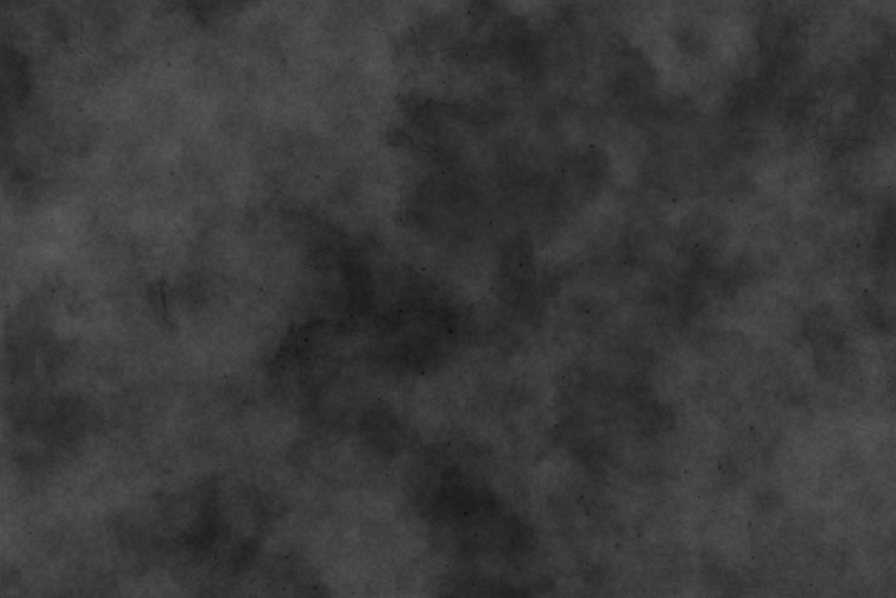
Write a WebGL 2 fragment shader that draws this texture.

```glsl
#version 300 es
precision highp float;
// Dark weathered plaster: a neutral grey wall with cloudy tone and sooty stains.
// Layers of value-noise fbm give clouds, mottling and warped stains; cell borders
// give hairline cracks, and hashed cells give pits. Lengths are in canvas heights.

uniform vec2 u_resolution;
out vec4 fragColor;

const float BASE_TONE = 0.261;
const float CLOUD_SCALE = 2.6;
const float CLOUD_AMOUNT = 0.165;
const float MOTTLE_SCALE = 17.0;
const float MOTTLE_AMOUNT = 0.115;
const float STAIN_SCALE = 4.2;
const float STAIN_DEPTH = 0.105;
const vec2 STAIN_EDGES = vec2(0.46, 0.79);
const float GRAIN_SCALE = 210.0;
const float GRAIN_AMOUNT = 0.048;
const float CRACK_SCALE = 6.5;
const float CRACK_WIDTH = 0.0016;
const float CRACK_DEPTH = 0.032;
const float VEIN_DEPTH = 0.030;
const float PIT_SCALE = 26.0;
const float PIT_DEPTH = 0.06;

// Integer hash: two random values in 0..1 for each cell
vec2 hash2(vec2 cell) {
  uvec2 q = uvec2(ivec2(cell)) * uvec2(1597u, 3181u);
  uint n = (q.x ^ (q.y * 7919u)) * 747796405u + 2891336u;
  n = ((n >> 15u) ^ n) * 277803737u;
  n = (n >> 13u) ^ n;
  uint m = n * 1664525u + 10139u;
  m = ((m >> 16u) ^ m) * 22695477u;
  return vec2(n >> 8u, m >> 8u) / 16777216.0;
}

float valueNoise(vec2 p) {
  vec2 cell = floor(p), f = fract(p);
  vec2 s = f * f * (3.0 - 2.0 * f);
  float low = mix(hash2(cell).x, hash2(cell + vec2(1, 0)).x, s.x);
  float high = mix(hash2(cell + vec2(0, 1)).x, hash2(cell + vec2(1, 1)).x, s.x);
  return mix(low, high, s.y);
}

// Rotated octaves, normalised to a mean of one half
float fbm(vec2 p, int octaves) {
  float sum = 0.0, total = 0.0, weight = 1.0;
  for (int i = 0; i < octaves; i++) {
    sum += weight * valueNoise(p);
    total += weight;
    weight *= 0.55;
    p = mat2(1.6, 1.2, -1.2, 1.6) * p + 17.3;
  }
  return sum / total;
}

// Gap between the nearest and second nearest cell points: zero on the borders
float cellBorder(vec2 p) {
  vec2 cell = floor(p);
  float nearest = 9.0, second = 9.0;
  for (int y = -1; y <= 1; y++)
    for (int x = -1; x <= 1; x++) {
      vec2 c = cell + vec2(x, y);
      float d = length(c + hash2(c) - p);
      second = min(second, max(nearest, d));
      nearest = min(nearest, d);
    }
  return second - nearest;
}

float segmentDistance(vec2 p, vec2 a, vec2 b) {
  vec2 along = b - a;
  return length(p - a - along * clamp(dot(p - a, along) / dot(along, along), 0.0, 1.0));
}

// Where stains gather: left edge, upper right corner, middle running down
float stainBias(vec2 p, float aspect) {
  float leftEdge = 0.17 * smoothstep(0.16, 0.0, p.x);
  float corner = 0.24 * smoothstep(0.55, 0.05, length((p - vec2(aspect, 1.0)) * vec2(0.9, 1.25)));
  float d = segmentDistance(p, vec2(0.62, 0.53), vec2(0.88, 0.06));
  float middle = 0.17 * exp(-d * d * 45.0);
  float bareRight = 0.07 * smoothstep(0.4, 0.1, length(p - vec2(aspect - 0.22, 0.42)));
  return leftEdge + corner + middle - bareRight;
}

void main() {
  vec2 p = gl_FragCoord.xy / u_resolution.y;
  float aspect = u_resolution.x / u_resolution.y;
  float pixel = 1.0 / u_resolution.y;
  vec2 warp = vec2(fbm(p * 7.0 + 3.1, 4), fbm(p * 7.0 + 41.7, 4)) - 0.5;

  // Clouds and mottling
  float tone = BASE_TONE;
  tone += CLOUD_AMOUNT * (fbm(p * CLOUD_SCALE + 8.4, 5) - 0.5);
  tone += MOTTLE_AMOUNT * (fbm(p * MOTTLE_SCALE + 60.2, 4) - 0.5);

  // Ragged stains
  float field = fbm((p + 0.12 * warp) * STAIN_SCALE + 23.6, 6);
  float stain = smoothstep(STAIN_EDGES.x, STAIN_EDGES.y, field + stainBias(p, aspect));
  tone -= STAIN_DEPTH * stain;

  // Broken dark veins, mostly towards the upper left
  float ridge = abs(fbm(p * 9.0 + 1.5 * warp + 90.0, 4) - 0.5);
  float veinZone = smoothstep(0.9, 0.2, length(p - vec2(0.3, 0.75)));
  tone -= VEIN_DEPTH * smoothstep(0.035, 0.0, ridge) * veinZone * smoothstep(0.4, 0.65, field);

  // Hairline cracks, mostly on the right
  float border = cellBorder((p + 0.16 * warp) * CRACK_SCALE) / CRACK_SCALE;
  float crackZone = smoothstep(0.55, 1.0, p.x / aspect + 0.25 * (valueNoise(p * 5.0 + 5.0) - 0.5));
  float broken = smoothstep(0.35, 0.65, valueNoise(p * 8.0 + 70.0));
  tone -= CRACK_DEPTH * smoothstep(CRACK_WIDTH + pixel, 0.0, border) * crackZone * broken;

  // Sparse pits
  vec2 pitCell = floor(p * PIT_SCALE);
  vec2 pitRandom = hash2(pitCell + 300.0);
  vec2 pitOffset = fract(p * PIT_SCALE) - 0.25 - 0.5 * hash2(pitCell + 500.0);
  float pitRadius = mix(0.04, 0.12, pitRandom.y * pitRandom.y);
  float pit = smoothstep(pitRadius + pixel * PIT_SCALE, pitRadius * 0.3, length(pitOffset + 0.5 * warp));
  tone -= PIT_DEPTH * pit * step(0.9, pitRandom.x);

  // Fine grain, softer inside the stains
  float grain = 0.7 * valueNoise(p * GRAIN_SCALE) + 0.5 * valueNoise(p * GRAIN_SCALE * 0.45 + 31.0) - 0.6;
  tone += GRAIN_AMOUNT * grain * (1.0 - 0.3 * stain);

  fragColor = vec4(vec3(clamp(tone, 0.08, 0.36)), 1.0);
}
```
